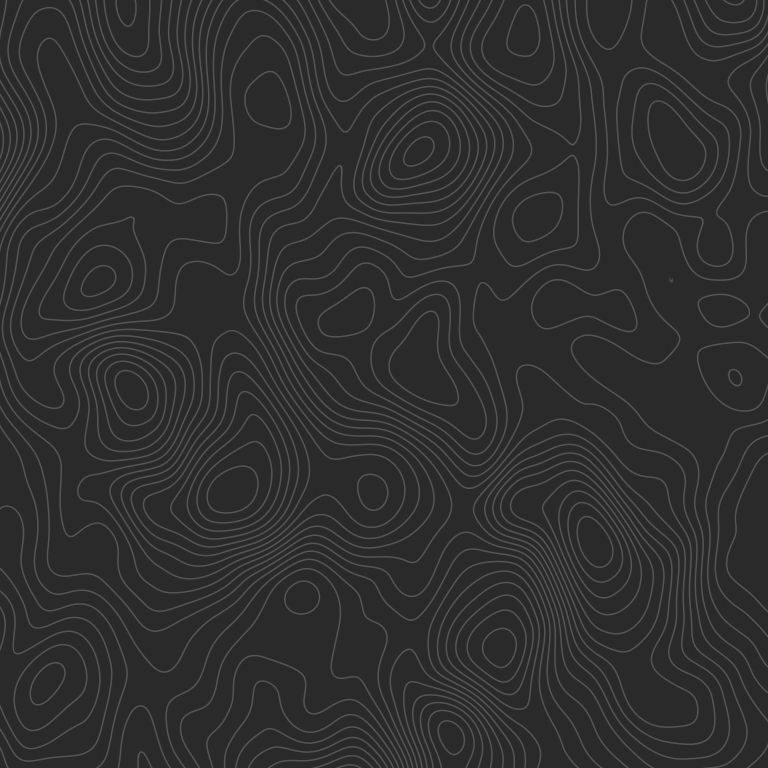
Give the GLSL for this pattern, as a WebGL 2 fragment shader.

```glsl
#version 300 es
precision highp float;
// Topographic map: thin grey contour lines on a charcoal ground.
// The terrain sums cellular layers of smooth random hills and hollows, bent by
// layered sines; lines are drawn at equal height steps with constant width.

uniform vec2 u_resolution;
out vec4 fragColor;

const vec3 GROUND_COLOR = vec3(0.163);
const vec3 LINE_COLOR = vec3(0.335);
const float LINE_WIDTH = 0.00195;          // fraction of the canvas
const float LEVELS = 11.5;                 // contours per unit of height
const vec2 STRETCH = vec2(1.06, 0.88);     // hills slightly taller than wide
const vec3 LAYER_CELLS = vec3(3.0, 6.3, 13.0);
const vec3 LAYER_HEIGHT = vec3(1.0, 0.62, 0.16);
const vec2 WARP_AMOUNT = vec2(0.018, 0.005);
const vec2 WARP_FREQUENCY = vec2(12.0, 31.0);

// Three random values in 0..1 for a cell
vec3 hash32(vec2 cell) {
    vec3 q = fract(cell.xyx * vec3(0.1031, 0.1030, 0.0973));
    q += dot(q, q.yxz + 33.33);
    return fract((q.xxy + q.yzz) * q.zyx);
}

// One smooth hill or hollow per cell, each reaching one cell from its center
float hills(vec2 p) {
    vec2 cell = floor(p);
    float height = 0.0;
    for (int y = -1; y <= 1; y++) {
        for (int x = -1; x <= 1; x++) {
            vec2 neighbor = cell + vec2(x, y);
            vec3 rnd = hash32(neighbor);
            vec2 offset = p - neighbor - rnd.xy;
            float falloff = max(1.0 - dot(offset, offset), 0.0);
            height += (2.0 * rnd.z - 1.0) * falloff * falloff * falloff;
        }
    }
    return height;
}

// Layered sines bend the slopes into wavy ridges
vec2 warp(vec2 p) {
    p += WARP_AMOUNT.x * sin(p.yx * WARP_FREQUENCY.x + vec2(0.7, 2.9));
    p += WARP_AMOUNT.y * sin(p.yx * WARP_FREQUENCY.y + vec2(4.1, 1.3));
    return p;
}

float terrain(vec2 p) {
    p = warp(p) * STRETCH;
    float height = 0.0;
    for (int i = 0; i < 3; i++) {
        vec2 layerOrigin = vec2(17.3, 41.7) * float(i + 1);
        height += LAYER_HEIGHT[i] * hills(p * LAYER_CELLS[i] + layerOrigin);
    }
    return height;
}

void main() {
    float canvasSize = min(u_resolution.x, u_resolution.y);
    vec2 uv = gl_FragCoord.xy / canvasSize;

    // Distance in pixels to the nearest contour, from height and slope
    float level = terrain(uv) * LEVELS;
    float slope = length(vec2(dFdx(level), dFdy(level)));
    float distancePx = abs(fract(level) - 0.5) / max(slope, 1e-5);

    // Antialiased line coverage
    float halfWidthPx = 0.5 * LINE_WIDTH * canvasSize;
    float line = clamp(halfWidthPx + 0.5 - distancePx, 0.0, 1.0);
    fragColor = vec4(mix(GROUND_COLOR, LINE_COLOR, line), 1.0);
}
```
